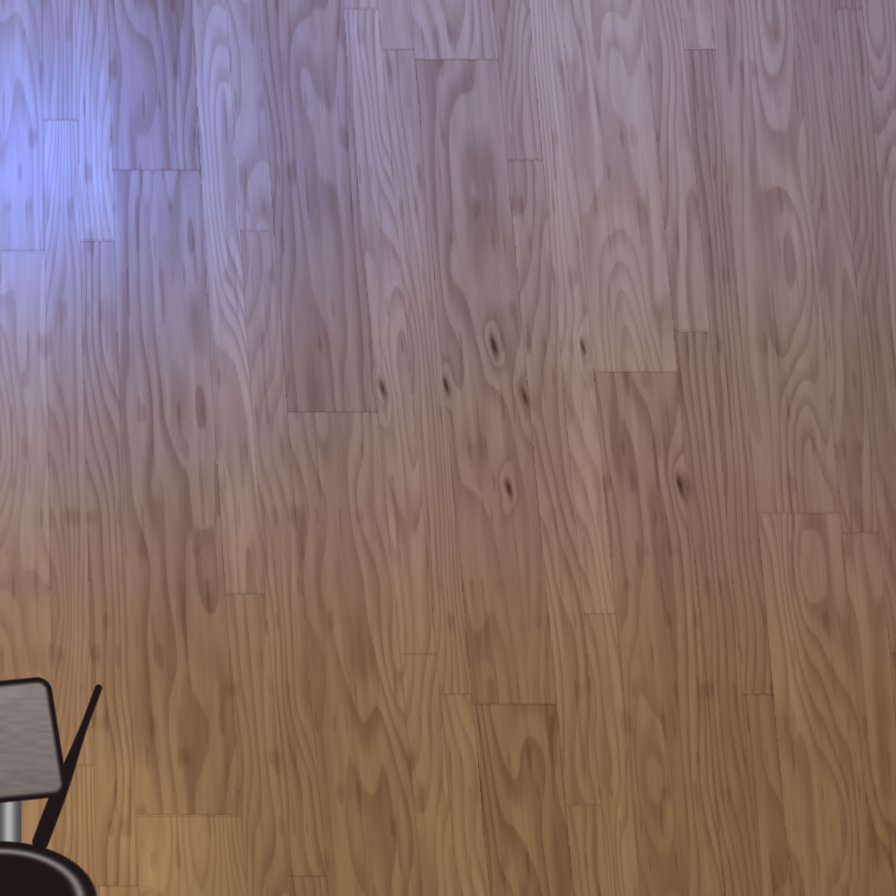
Give the GLSL for this texture, as a Shadertoy shader.

```glsl
// Oak strip floor under a cool window glow, with a metal stand in the lower left corner.

float hash(vec2 p) {
    p = fract(p * vec2(0.1031, 0.1137));
    p += dot(p, p.yx + 33.33);
    return fract((p.x + p.y) * p.x * 91.7);
}

float noise(vec2 p) {
    vec2 cell = floor(p), f = fract(p);
    f = f * f * (3.0 - 2.0 * f);
    return mix(mix(hash(cell), hash(cell + vec2(1, 0)), f.x),
               mix(hash(cell + vec2(0, 1)), hash(cell + vec2(1, 1)), f.x), f.y);
}

float boxDistance(vec2 p, vec2 halfSize, float radius) {
    vec2 q = abs(p) - halfSize + radius;
    return length(max(q, 0.0)) + min(max(q.x, q.y), 0.0) - radius;
}

float segmentDistance(vec2 p, vec2 a, vec2 b) {
    vec2 ab = b - a;
    return length(p - a - ab * clamp(dot(p - a, ab) / dot(ab, ab), 0.0, 1.0));
}

float cover(float d) {
    return smoothstep(0.0015, -0.0015, d);
}

// Brightness factor of the wood: boards, growth rings, pores, knots
float woodTone(vec2 uv) {
    // Boards lean more towards the right
    float x = uv.x - (1.0 - uv.y) * 0.09 * smoothstep(-0.1, 0.5, uv.x);
    x += 0.085;
    float s = x / 0.056 + 0.35 * sin(x * 37.0);
    float plank = floor(s), across = fract(s);
    float run = uv.y / 0.72 + hash(vec2(plank, 7.0)) * 5.0;
    vec2 board = vec2(plank, floor(run));
    float seed = hash(board + 11.0);

    // Knots bend the rings around them
    float knot = 0.0, bend = 0.0;
    for (int i = 0; i < 7; i++) {
        float k = float(i);
        vec2 center = vec2(0.42 + 0.5 * hash(vec2(k, 3.0)), 0.45 + 0.45 * hash(vec2(k, 9.0)));
        vec2 d = (vec2(x, uv.y) - center) / (0.5 + 0.6 * hash(vec2(k, 5.0)));
        d.x += 0.002 * sin(d.y * 90.0);
        knot += exp(-dot(d * vec2(230, 65), d * vec2(230, 65)));
        bend += exp(-dot(d * vec2(70, 22), d * vec2(70, 22)));
    }

    // Contours of stretched noise form arches, a cross slope makes straight grain
    vec2 g = vec2(x * 24.0, uv.y * 3.6) + seed * 90.0;
    float field = noise(g) * mix(3.0, 8.5, seed) + noise(g * vec2(2.3, 3.0)) * 1.3;
    field += across * mix(5.0, 1.0, seed) + bend * 1.5;
    float ring = fract(field);
    float blur = clamp(fwidth(field), 0.02, 0.5);
    ring = smoothstep(0.25, 0.85, ring) * (1.0 - smoothstep(1.0 - blur - 0.08, 1.0, ring));
    float strength = mix(0.07, 0.17, noise(g * 0.7 + 40.0));

    float fiber = noise(vec2(x * 190.0, uv.y * 9.0) + seed * 50.0);
    float pores = noise(vec2(x * 300.0, uv.y * 34.0));
    float tone = 1.05 + 0.17 * (seed - 0.5);
    tone -= strength * (ring - 0.35);
    tone += 0.09 * (fiber - 0.5) + 0.05 * (pores - 0.5);
    tone += 0.07 * (noise(vec2(x * 40.0, uv.y * 4.0)) - 0.5);
    tone -= 0.11 * smoothstep(0.72, 0.95, noise(vec2(x * 170.0, uv.y * 26.0) + 60.0));

    // Seams along the boards and at their ends
    float side = min(across, 1.0 - across) * 0.056;
    float butt = min(fract(run), 1.0 - fract(run)) * 0.72;
    tone -= 0.07 * smoothstep(0.0025, 0.0, side) + 0.09 * smoothstep(0.003, 0.0, butt);
    return tone * (1.0 - 0.5 * min(knot, 1.0));
}

// Cool light above, warm finish below
vec3 floorLight(vec2 uv) {
    vec3 light = mix(vec3(0.51, 0.375, 0.26), vec3(0.53, 0.42, 0.37), smoothstep(0.08, 0.55, uv.y));
    light = mix(light, vec3(0.54, 0.47, 0.52), smoothstep(0.45, 1.02, uv.y));
    vec2 wide = (uv - vec2(0.05, 0.86)) / vec2(0.36, 0.3);
    vec2 core = (uv - vec2(0.03, 0.81)) / vec2(0.12, 0.13);
    light = mix(light, vec3(0.52, 0.53, 0.76), 0.85 * exp(-dot(wide, wide)));
    light += vec3(0.05, 0.09, 0.2) * exp(-dot(core, core));
    vec2 shine = (uv - vec2(0.12, 0.08)) / vec2(0.1, 0.12);
    light += vec3(0.09, 0.08, 0.06) * exp(-dot(shine, shine));
    return light * (1.0 - 0.1 * smoothstep(0.6, 1.1, uv.x));
}

vec3 drawStand(vec3 color, vec2 uv) {
    vec3 dark = vec3(0.12, 0.09, 0.09);
    // Slanted rod
    float rod = segmentDistance(uv, vec2(0.11, 0.232), vec2(0.045, 0.06));
    color = mix(color, dark, cover(rod - mix(0.009, 0.004, smoothstep(0.1, 0.2, uv.y))));
    // Short shiny post
    float post = boxDistance(uv - vec2(0.01, 0.08), vec2(0.014, 0.04), 0.003);
    color = mix(color, vec3(0.3 + 0.4 * exp(-pow((uv.x - 0.01) * 150.0, 2.0))), cover(post));
    // Brushed block with a dark rim
    vec2 b = uv - vec2(0.01, 0.173);
    b += vec2(0.16 * b.y, -0.1 * b.x);
    float block = boxDistance(b, vec2(0.057, 0.068), 0.016);
    vec3 metal = vec3(0.46, 0.43, 0.41) + 0.6 * b.y + 0.05 * noise(uv * vec2(60, 300));
    color = mix(color, dark, cover(block));
    color = mix(color, metal, smoothstep(-0.003, -0.009, block));
    // Round base with a pale edge
    float base = (length((uv - vec2(0.0, -0.005)) / vec2(0.108, 0.066)) - 1.0) * 0.066;
    vec3 rim = mix(dark, vec3(0.5, 0.48, 0.48), exp(-pow((base + 0.011) * 320.0, 2.0)));
    return mix(color, rim, cover(base));
}

void mainImage(out vec4 fragColor, in vec2 fragCoord) {
    vec2 uv = fragCoord / iResolution.xy;
    float tone = woodTone(uv);
    // Darker grain is also redder
    vec3 color = floorLight(uv) * pow(vec3(max(tone, 0.0)), vec3(0.85, 1.1, 1.15));
    fragColor = vec4(drawStand(color, uv), 1.0);
}
```
